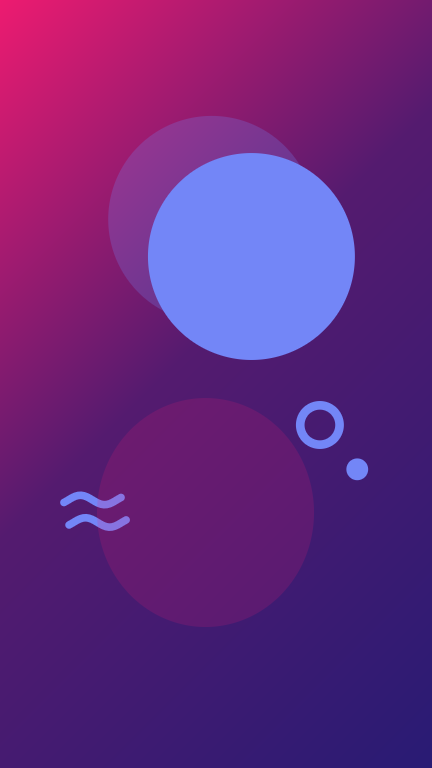
Write a Shadertoy shader that draws this background.

```glsl
// Flat abstract backdrop: a diagonal pink-to-indigo gradient with layered discs,
// a ring, a dot and two squiggles. Each shape is a signed distance, blended in
// painter's order. Lengths are in canvas widths, origin at the lower left.

const vec3 PINK   = vec3(0.93, 0.105, 0.44);
const vec3 PLUM   = vec3(0.33, 0.105, 0.435);
const vec3 INDIGO = vec3(0.16, 0.105, 0.455);
const vec3 BLUE   = vec3(0.45, 0.525, 0.97);

const float PLUM_STOP  = 0.45;   // gradient position of the middle colour
const float GHOST_MIX  = 0.25;   // opacity of the pale disc
const float VEIL_MIX   = 0.165;  // opacity of the pink ellipse

const vec2  DISC_POS   = vec2(0.582, 1.184);
const vec2  GHOST_POS  = vec2(0.490, 1.270);
const float DISC_SIZE  = 0.2395;
const vec2  VEIL_POS   = vec2(0.4757, 0.5914);
const vec2  VEIL_SIZE  = vec2(0.2512, 0.2650);
const vec2  RING_POS   = vec2(0.7405, 0.7940);
const float RING_SIZE  = 0.0455;
const float RING_WIDTH = 0.0100;
const vec2  DOT_POS    = vec2(0.8270, 0.6914);
const float DOT_SIZE   = 0.0252;

const vec2  WAVE_POS   = vec2(0.2141, 0.6204);
const vec2  WAVE_STEP  = vec2(0.0118, -0.0520);
const float WAVE_HALF  = 0.0660;
const float WAVE_AMP   = 0.0109;
const float WAVE_PHASE = 3.7;    // phase reached at each end
const float WAVE_WIDTH = 0.0088;
const int   WAVE_COUNT = 2;
const int   WAVE_PARTS = 20;

float circle(vec2 p, float radius) {
    return length(p) - radius;
}

// Approximate distance, accurate near the outline
float ellipse(vec2 p, vec2 radii) {
    float k = length(p / radii);
    float slope = length(p / (radii * radii));
    return k * (k - 1.0) / max(slope, 0.001);
}

float segment(vec2 p, vec2 a, vec2 b) {
    vec2 ab = b - a;
    float h = clamp(dot(p - a, ab) / dot(ab, ab), 0.0, 1.0);
    return length(p - a - ab * h);
}

vec2 wavePoint(float s) {
    return vec2(s * WAVE_HALF, -WAVE_AMP * sin(s * WAVE_PHASE));
}

// Round-ended stroke along a sine arc
float squiggle(vec2 p) {
    float d = 1.0;
    vec2 previous = wavePoint(-1.0);
    for (int i = 1; i <= WAVE_PARTS; i++) {
        vec2 next = wavePoint(2.0 * float(i) / float(WAVE_PARTS) - 1.0);
        d = min(d, segment(p, previous, next));
        previous = next;
    }
    return d - WAVE_WIDTH;
}

// Antialiased coverage from a distance
float cover(float d) {
    return clamp(0.5 - d * iResolution.x, 0.0, 1.0);
}

vec3 backdrop(vec2 p, float height) {
    float t = (p.x + height - p.y) / (1.0 + height);
    vec3 warm = mix(PINK, PLUM, clamp(t / PLUM_STOP, 0.0, 1.0));
    return mix(warm, INDIGO, clamp((t - PLUM_STOP) / (1.0 - PLUM_STOP), 0.0, 1.0));
}

void mainImage(out vec4 fragColor, in vec2 fragCoord) {
    vec2 p = fragCoord / iResolution.x;
    vec3 color = backdrop(p, iResolution.y / iResolution.x);

    // Large discs
    color = mix(color, BLUE, GHOST_MIX * cover(circle(p - GHOST_POS, DISC_SIZE)));
    color = mix(color, BLUE, cover(circle(p - DISC_POS, DISC_SIZE)));

    // Small accents
    float accents = abs(circle(p - RING_POS, RING_SIZE)) - RING_WIDTH;
    accents = min(accents, circle(p - DOT_POS, DOT_SIZE));
    for (int i = 0; i < WAVE_COUNT; i++) {
        accents = min(accents, squiggle(p - WAVE_POS - float(i) * WAVE_STEP));
    }
    color = mix(color, BLUE, cover(accents));

    // Translucent ellipse tints the squiggles beneath it
    color = mix(color, PINK, VEIL_MIX * cover(ellipse(p - VEIL_POS, VEIL_SIZE)));

    fragColor = vec4(color, 1.0);
}
```
